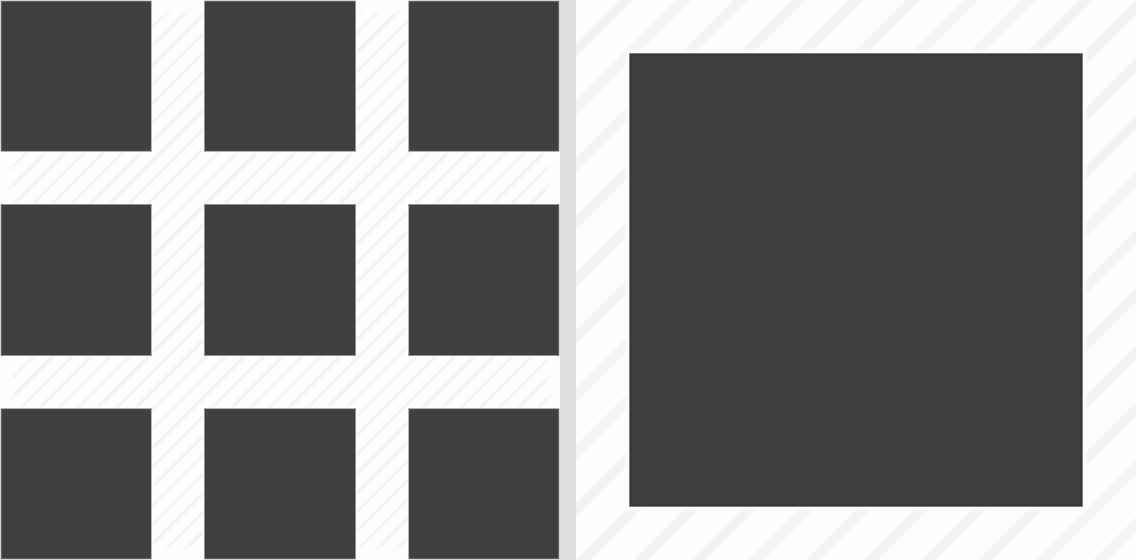
Left: the whole. Right: its middle third, enlarged.
Give the GLSL for this pattern, as a WebGL 1 fragment shader.

```glsl
precision highp float;

uniform vec2 u_resolution;

const float PITCH = 0.364;
const float HALF_SIDE = 0.1349;
const float RIM_WIDTH = 0.0014;
const float STRIPE_STEP = 0.0342;
const float STRIPE_FILL = 0.25;
const float STRIPE_PHASE = 0.6966;
const float STRIPE_SOFTNESS = 0.0012;
const float HALO_WIDTH = 0.004;
const float BORDER_FADE = 0.04;

const vec3 PAPER = vec3(0.998);
const vec3 STRIPE = vec3(0.953);
const vec3 SQUARE = vec3(0.25);
const vec3 DARK_RIM = vec3(0.215);
const vec3 LIGHT_RIM = vec3(0.575);

// Coverage of the region where the signed distance is negative.
float coverage(float dist, float pixel) {
    return clamp(0.5 - dist / pixel, 0.0, 1.0);
}

// Faint diagonal stripes, rising to the right.
float diagonalStripes(vec2 p, float pixel) {
    float along = p.x - p.y + 1.0 - STRIPE_PHASE;
    float offset = abs(fract(along / STRIPE_STEP + 0.5) - 0.5);
    float dist = (offset - 0.5 * STRIPE_FILL) * STRIPE_STEP * 0.7071;
    return coverage(dist, max(pixel, STRIPE_SOFTNESS));
}

void main() {
    vec2 p = gl_FragCoord.xy / u_resolution;
    float pixel = 1.0 / min(u_resolution.x, u_resolution.y);

    // Three by three cells, centred on the canvas.
    vec2 centred = p - 0.5;
    vec2 cell = clamp(floor(centred / PITCH + 0.5), -1.0, 1.0);
    vec2 edge = abs(centred - cell * PITCH) - HALF_SIDE;
    float square = max(edge.x, edge.y);

    // Stripes fade at the canvas border and beside the squares.
    vec2 margin = min(p, 1.0 - p);
    float fade = smoothstep(0.0, BORDER_FADE, min(margin.x, margin.y));
    fade *= smoothstep(0.0, HALO_WIDTH, square);
    vec3 color = mix(PAPER, STRIPE, diagonalStripes(p, pixel) * fade);

    // Rims are pale on the outer rows and columns, dark on the middle ones.
    float outer = edge.x > edge.y ? abs(cell.x) : abs(cell.y);
    vec3 rim = mix(DARK_RIM, LIGHT_RIM, outer);
    color = mix(color, rim, coverage(square, pixel));
    color = mix(color, SQUARE, coverage(square + RIM_WIDTH, pixel));

    gl_FragColor = vec4(color, 1.0);
}
```
